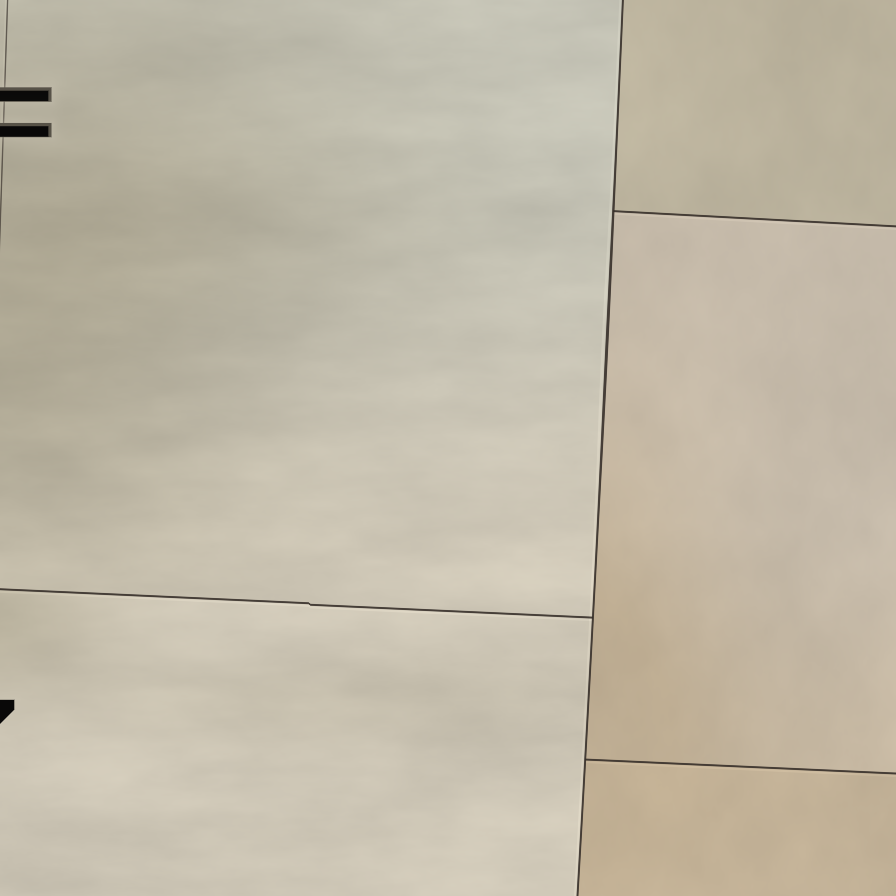
Reproduce this texture procedurally as a Shadertoy shader.

```glsl
// Large stone-look wall panels with thin dark joints and black bar handles.

const vec3 STONE_LIGHT = vec3(0.805, 0.777, 0.712);
const vec3 STONE_COOL  = vec3(0.765, 0.760, 0.708);
const vec3 STONE_DARK  = vec3(0.665, 0.637, 0.553);
const vec3 SAND_TOP    = vec3(0.735, 0.702, 0.617);
const vec3 SAND_PALE   = vec3(0.780, 0.737, 0.672);
const vec3 SAND_WARM   = vec3(0.755, 0.685, 0.575);
const vec3 JOINT       = vec3(0.20, 0.17, 0.15);
const vec3 METAL       = vec3(0.035, 0.033, 0.030);
const vec3 METAL_TOP   = vec3(0.34, 0.32, 0.28);
const float JOINT_HALF = 0.0011;
const float STREAK_GAIN = 0.13;
const float GRAIN_GAIN  = 0.05;

float hash(vec2 p) {
    vec3 q = fract(vec3(p.xyx) * 0.1031);
    q += dot(q, q.yzx + 33.33);
    return fract((q.x + q.y) * q.z);
}

float noise(vec2 p) {
    vec2 i = floor(p), f = fract(p);
    f = f * f * (3.0 - 2.0 * f);
    return mix(mix(hash(i), hash(i + vec2(1, 0)), f.x),
               mix(hash(i + vec2(0, 1)), hash(i + vec2(1, 1)), f.x), f.y);
}

// Fractal noise centred on zero
float fbm(vec2 p) {
    float sum = 0.0, amp = 0.5;
    for (int i = 0; i < 5; i++) {
        sum += amp * (noise(p) - 0.5);
        p = mat2(1.6, 0.25, -0.25, 1.6) * p * 1.25 + 7.3;
        amp *= 0.52;
    }
    return sum;
}

float blob(vec2 p, vec2 centre, vec2 size) {
    vec2 d = (p - centre) / size;
    return exp(-dot(d, d));
}

float box(vec2 p, vec2 centre, vec2 halfSize) {
    vec2 d = abs(p - centre) - halfSize;
    return length(max(d, 0.0)) + min(max(d.x, d.y), 0.0);
}

float cover(float dist, float px) {
    return 1.0 - smoothstep(-0.6 * px, 0.6 * px, dist);
}

// Dark groove with a pale lip on its negative side
vec3 drawJoint(vec3 col, float d, float halfWidth, float mask, float px) {
    float lip = cover(abs(d + 2.6 * halfWidth) - halfWidth, px);
    col = mix(col, col * 1.05, lip * mask);
    return mix(col, JOINT, 0.88 * cover(abs(d) - halfWidth, px) * mask);
}

vec3 leftStone(vec2 p, float lowerPanel) {
    float shade = 0.75 * blob(p, vec2(-0.02, 0.58), vec2(0.30, 0.26))
                + 0.40 * blob(p, vec2(0.05, 0.92), vec2(0.36, 0.20))
                + 0.25 * blob(p, vec2(0.22, 0.75), vec2(0.30, 0.12));
    float lowShade = 0.65 * blob(p, vec2(-0.02, 0.31), vec2(0.14, 0.08))
                   + 0.22 * blob(p, vec2(0.35, 0.22), vec2(0.30, 0.05));
    shade = mix(shade, lowShade, lowerPanel);
    vec3 base = mix(STONE_LIGHT, STONE_COOL, smoothstep(0.35, 0.85, p.y));
    base = mix(base, STONE_DARK, clamp(shade, 0.0, 1.0));
    vec2 q = p + lowerPanel * vec2(3.7, 5.1);
    float streak = fbm(q * vec2(4.0, 17.0));
    float mottle = fbm(q * vec2(17.0, 30.0) + 40.0);
    return base * (1.0 + STREAK_GAIN * streak + GRAIN_GAIN * mottle);
}

vec3 rightStone(vec2 p, float topPanel, float bottomPanel) {
    float warm = 0.85 * blob(p, vec2(0.64, 0.26), vec2(0.16, 0.30))
               + 0.45 * smoothstep(0.45, 0.12, p.y);
    vec3 base = mix(SAND_PALE, SAND_WARM, clamp(warm, 0.0, 0.9));
    base = mix(base, SAND_TOP, topPanel);
    base = mix(base, SAND_WARM * 1.01, 0.7 * bottomPanel);
    vec2 q = p + topPanel * 4.3 + bottomPanel * 8.9;
    float cloud = fbm(q * vec2(9.0, 7.0) + 20.0);
    float grain = fbm(q * vec2(34.0, 22.0));
    return base * (1.0 + 0.10 * cloud + 0.6 * GRAIN_GAIN * grain);
}

void mainImage(out vec4 fragColor, in vec2 fragCoord) {
    vec2 p = fragCoord / iResolution.xy;
    float px = 1.0 / min(iResolution.x, iResolution.y);

    // Signed distances to the slightly tilted joints
    float bow = 0.007 * p.y * (1.0 - p.y);
    float mainSeam = p.x - (0.6445 + 0.0507 * p.y + bow);
    float sideSeam = p.x - 0.0085 + 0.033 * (1.0 - p.y);
    float step1 = 0.0016 * smoothstep(0.344, 0.347, p.x);
    float leftSeam = p.y - (0.3424 - 0.0455 * p.x - step1);
    float upperSeam = p.y - (0.7643 - 0.054 * (p.x - 0.686));
    float lowerSeam = p.y - (0.1523 - 0.045 * (p.x - 0.6536));

    // Panels
    float onRight = cover(-mainSeam, px);
    vec3 left = leftStone(p, cover(leftSeam, px));
    vec3 right = rightStone(p, cover(-upperSeam, px), cover(lowerSeam, px));
    vec3 col = mix(left, right, onRight);

    // Joints
    col = drawJoint(col, leftSeam, JOINT_HALF, 1.0 - onRight, px);
    col = drawJoint(col, upperSeam, JOINT_HALF, onRight, px);
    col = drawJoint(col, lowerSeam, JOINT_HALF, onRight, px);
    col = drawJoint(col, sideSeam, 0.7 * JOINT_HALF, 0.75, px);
    float deep = 1.0 + 0.5 * blob(p, vec2(0.68, 0.62), vec2(1.0, 0.15));
    col = drawJoint(col, mainSeam, JOINT_HALF * deep, 1.0, px);

    // Paired bar handles: soft halo, lit top face, black front
    for (int i = 0; i < 2; i++) {
        vec2 c = vec2(0.0, 0.8945 - 0.0397 * float(i));
        float bar = box(p, c, vec2(0.0575, 0.0080));
        col = mix(col, STONE_LIGHT, 0.35 * exp(-max(bar, 0.0) * 130.0));
        col = mix(col, METAL_TOP, cover(bar, px));
        float front = box(p, c - vec2(0.0, 0.0015), vec2(0.054, 0.0058));
        col = mix(col, METAL, cover(front, px));
    }

    // Tip of a lower handle
    float wedge = max(max(p.x - 0.0160, p.y - 0.2190), 0.72 * (0.1920 + p.x - p.y));
    col = mix(col, STONE_LIGHT, 0.3 * exp(-max(wedge, 0.0) * 130.0));
    col = mix(col, METAL, cover(wedge, px));

    fragColor = vec4(clamp(col, 0.0, 1.0), 1.0);
}
```
